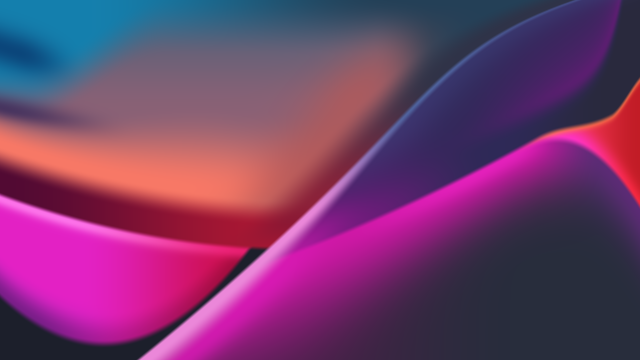
Write a WebGL 1 fragment shader that draws this background.

```glsl
precision highp float;
// Draws flowing silk folds: a teal and salmon haze behind glowing magenta ribbons.

uniform vec2 u_resolution;

// Soft bell curve of the given width.
float bell(float d, float width) {
  return exp(-d * d / (width * width));
}

// Height of the fold that crosses the front sheet, hooking up at the right.
float foldHeight(float x) {
  float t = x - 0.47;
  return 0.306 + 0.69 * t + 0.4 * t * t
       - 0.057 * smoothstep(0.84, 0.96, x) + 0.06 * smoothstep(0.955, 1.01, x);
}

// Horizontal place of the diagonal ridge.
float ridgePlace(float y) {
  return 0.215 + 0.70 * y - 0.14 * y * y + 0.122 * pow(y, 10.0);
}

// Blurred backdrop: teal sky, mauve haze, salmon glow and crimson shade.
vec3 backdrop(vec2 p, float ridge) {
  vec3 color = mix(vec3(0.08, 0.50, 0.68), vec3(0.14, 0.25, 0.34), smoothstep(0.12, 0.62, p.x));
  color = mix(color, vec3(0.04, 0.25, 0.46),
              0.9 * bell(p.y - 0.87 + 0.55 * p.x, 0.055) * (1.0 - smoothstep(0.03, 0.14, p.x)));

  float hazeTop = 0.74 + 0.19 * smoothstep(0.04, 0.26, p.x);
  float haze = 1.0 - smoothstep(hazeTop - 0.09, hazeTop + 0.08, p.y);
  vec3 mauve = mix(vec3(0.54, 0.38, 0.46), vec3(0.37, 0.38, 0.47), smoothstep(0.68, 0.94, p.y));
  color = mix(color, mauve, haze * (1.0 - smoothstep(0.58, 0.68, p.x)));
  color = mix(color, vec3(0.25, 0.17, 0.35),
              0.85 * bell(p.y - 0.70 + 0.35 * p.x, 0.035) * (1.0 - smoothstep(0.0, 0.22, p.x)));

  // Salmon band, turning upward beside the ridge.
  float above = p.y - (0.553 - 0.6 * p.x + 0.6 * p.x * p.x);
  float reach = mix(0.15, 0.29, smoothstep(0.0, 0.35, p.x));
  vec3 salmon = mix(vec3(0.97, 0.47, 0.40), vec3(0.83, 0.36, 0.34), smoothstep(0.35, 0.55, p.x));
  color = mix(color, salmon, 1.0 - smoothstep(0.05, reach, above));
  float column = bell(p.x - 0.47 - 0.37 * (p.y - 0.5), 0.075);
  color = mix(color, vec3(0.70, 0.35, 0.35), 0.8 * column * (1.0 - smoothstep(0.72, 1.0, p.y)));

  // Shade under the band and against the ridge.
  vec3 crimson = mix(vec3(0.32, 0.04, 0.20), vec3(0.66, 0.09, 0.20), smoothstep(0.0, 0.42, p.x));
  color = mix(crimson, color, smoothstep(-0.035, 0.04, above));
  vec3 shade = mix(vec3(0.52, 0.09, 0.20), vec3(0.19, 0.19, 0.27), smoothstep(0.4, 0.8, p.y));
  return mix(color, shade, 0.85 * smoothstep(-0.085, -0.01, ridge) * smoothstep(0.28, 0.4, p.y));
}

// Magenta ribbon at the lower left, with a pink rim and darkness beneath.
vec3 leftRibbon(vec3 color, vec2 p) {
  float depth = 0.46 - 0.65 * p.x + 0.7 * p.x * p.x - p.y;
  float base = p.y - (0.178 - 1.65 * p.x + 5.1 * p.x * p.x);
  vec3 silk = mix(vec3(0.89, 0.13, 0.77), vec3(0.80, 0.06, 0.30), smoothstep(0.12, 0.38, p.x));
  silk = mix(silk, vec3(0.48, 0.15, 0.62),
             0.75 * (1.0 - smoothstep(0.0, 0.12, base)) * (1.0 - smoothstep(0.05, 0.2, p.x)));
  silk *= 0.8 + 0.2 * smoothstep(0.0, 0.09, base);
  vec3 rim = mix(vec3(1.0, 0.48, 0.93), vec3(0.93, 0.12, 0.45), smoothstep(0.1, 0.4, p.x));
  silk = mix(silk, rim, 0.9 * bell(depth - 0.012, 0.02));
  silk = mix(vec3(0.11, 0.12, 0.17), silk, smoothstep(-0.012, 0.012, base));
  return mix(color, silk, smoothstep(-0.007, 0.009, depth));
}

// Indigo sheet between ridge and fold, with a hooked violet sheen.
vec3 upperSheet(vec2 p, float ridge, float fold) {
  vec3 color = mix(vec3(0.31, 0.13, 0.43), vec3(0.18, 0.16, 0.34), smoothstep(0.48, 0.75, p.x));
  float sheen = p.y - 0.65 - 0.8 * (p.x - 0.78) - 0.2 * pow(p.x / 0.97, 40.0);
  float violet = smoothstep(-0.05, 0.03, sheen) * exp(-max(sheen, 0.0) / 0.13);
  color = mix(color, vec3(0.43, 0.10, 0.48), 0.85 * violet * smoothstep(0.66, 0.92, p.x));
  float outside = (1.0 - smoothstep(-0.07, 0.02, sheen)) * smoothstep(0.78, 0.95, p.x);
  color = mix(color, vec3(0.16, 0.16, 0.24), outside);
  color = mix(color, vec3(0.24, 0.25, 0.48), 0.6 * bell(ridge, 0.06) * smoothstep(0.4, 0.65, p.y));
  float nearFold = bell(p.y - fold, 0.09) * (1.0 - smoothstep(0.5, 0.78, p.x));
  return mix(color, vec3(0.58, 0.08, 0.55), 0.6 * nearFold);
}

// Magenta sheet below the fold, fading to slate, with a red lip at the right.
vec3 lowerSheet(vec2 p, float fold) {
  float lip = 0.612 - 11.0 * (p.x - 0.87) * (p.x - 0.87);
  float lipZone = smoothstep(0.80, 0.87, p.x);
  float depth = mix(fold, min(fold, lip), lipZone) - p.y;
  float glow = bell(max(depth, 0.0), mix(0.24, 0.14, smoothstep(0.35, 0.8, p.x)));
  vec3 slate = mix(vec3(0.26, 0.13, 0.27), vec3(0.155, 0.175, 0.235), smoothstep(0.45, 0.82, p.x));
  vec3 magenta = mix(vec3(0.80, 0.09, 0.64), vec3(0.36, 0.17, 0.46), smoothstep(0.82, 0.94, p.x));
  vec3 color = mix(slate, magenta, glow);
  color = mix(color, vec3(0.93, 0.14, 0.77),
              0.7 * bell(depth - 0.01, 0.035) * smoothstep(0.5, 0.75, p.x) * (1.0 - lipZone));

  vec3 red = mix(vec3(0.93, 0.20, 0.30), vec3(0.76, 0.11, 0.15), smoothstep(0.90, 1.0, p.x));
  vec3 hot = mix(vec3(1.0, 0.20, 0.78), vec3(0.97, 0.16, 0.25), smoothstep(0.89, 1.0, p.x));
  red = mix(red, hot, bell(p.y - lip, 0.045));
  red = mix(red, vec3(1.0, 0.48, 0.30), 0.85 * bell(p.y - fold, 0.013));
  return mix(color, red, smoothstep(-0.012, 0.012, p.y - lip) * lipZone);
}

void main() {
  vec2 p = gl_FragCoord.xy / u_resolution;
  float ridge = p.x - ridgePlace(p.y);
  float fold = foldHeight(p.x);

  vec3 color = leftRibbon(backdrop(p, ridge), p);
  vec3 sheet = mix(lowerSheet(p, fold), upperSheet(p, ridge, fold),
                   smoothstep(-0.009, 0.009, p.y - fold));

  // Bright ridge: wide and pink below, thin and blue above.
  float width = mix(0.07, 0.016, smoothstep(0.0, 0.75, p.y));
  vec3 shine = mix(vec3(0.92, 0.53, 0.85), vec3(0.31, 0.39, 0.62), smoothstep(0.38, 0.7, p.y));
  sheet = mix(sheet, vec3(0.86, 0.10, 0.72),
              0.8 * bell(ridge - width, 0.04) * (1.0 - smoothstep(0.2, 0.48, p.y)));
  float band = 1.0 - smoothstep(0.25 * width, width, ridge);
  sheet = mix(sheet, shine, band * (1.0 - 0.5 * smoothstep(0.75, 1.0, p.y)));

  color = mix(color, sheet, smoothstep(-0.004, 0.006, ridge));
  gl_FragColor = vec4(color, 1.0);
}
```
